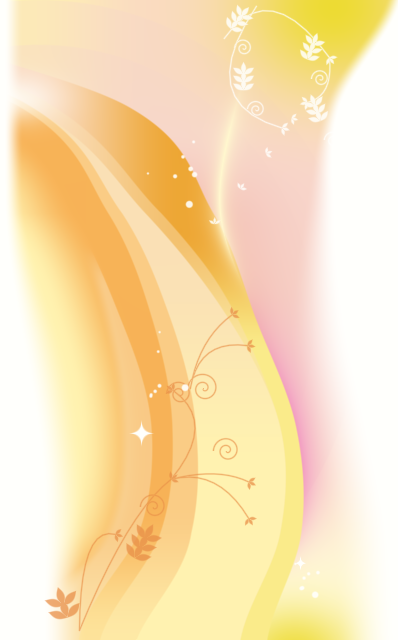
A Shadertoy shader for this background:

```glsl
const float ASPECT = .621, STEM = .0009;
const vec3 WHITE = vec3(1, 1, .99), LEMON = vec3(1, .95, .69), YELLOW = vec3(.93, .86, .2),
  PEACH = vec3(.98, .86, .76), BLUSH = vec3(.98, .85, .81), SALMON = vec3(.95, .73, .69),
  ROSE = vec3(.95, .61, .76), GOLD = vec3(.93, .65, .2), CREAM = vec3(.98, .88, .71),
  APRICOT = vec3(.98, .8, .52), ORANGE = vec3(.97, .7, .34), COPPER = vec3(.91, .56, .28);
// Edge positions at seven even heights, top to bottom
const float RIGHT[7] = float[](.621, .525, .518, .534, .57, .604, .615);
const float SPINE[7] = float[](.43, .368, .344, .4, .462, .47, .417);
const float RIBBON[7] = float[](-.26, .2, .333, .4, .462, .47, .417);
const float INNER[7] = float[](-.4, .045, .227, .358, .437, .437, .375);
const float CORE[7] = float[](-.4, .03, .169, .238, .269, .25, .156);

vec2 pos;
vec3 col;
float ink;

void paint(vec3 c, float amount) { col = mix(col, c, amount); }
float fade(float a, float b) { return smoothstep(a, b, pos.y); }

float inside(float d) {
  float px = 1. / iResolution.y;
  return 1. - smoothstep(-px, px, d);
}

float curve(float k[7], float t) {
  float s = clamp(t, 0., .9999) * 6., f = fract(s);
  int i = int(s);
  float a = k[max(i - 1, 0)], b = k[i], c = k[i + 1], d = k[min(i + 2, 6)];
  return b + .5 * f * (c - a + f * (2. * a - 5. * b + 4. * c - d + f * (3. * (b - c) + d - a)));
}

// Signed distance to an edge, negative on its left
float side(float k[7]) {
  float slope = (curve(k, pos.y + .002) - curve(k, pos.y - .002)) / .004;
  return (pos.x - curve(k, pos.y)) / sqrt(1. + slope * slope);
}

float blob(vec2 centre, vec2 radius) {
  vec2 q = (pos - centre) / radius;
  return exp(-dot(q, q));
}

float leaf(vec2 q, float size) {
  float y = clamp(q.y / size, 0., 1.);
  return length(vec2(q.x, q.y - y * size)) - .2 * size * sin(3.1416 * y);
}

mat2 turned(float a) { return mat2(cos(a), sin(a), -sin(a), cos(a)); }

// Leaf pairs along an axis, with one leaf at the tip
void sprig(vec2 base, float angle, float size, float pairs) {
  vec2 q = turned(angle) * ((pos - base) * vec2(1, -1));
  for (float i = 0.; i < pairs; i++) {
    ink = min(ink, min(leaf(q, size), leaf(turned(1.) * vec2(abs(q.x), q.y), size)));
    q.y -= size * .65;
  }
}

// Bent stem from ends.xy to a sprout at ends.zw
void stem(vec4 ends, vec2 bend) {
  vec2 last = ends.xy, way = ends.zw - bend;
  for (float t = .1; t < 1.05; t += .1) {
    vec2 next = mix(mix(ends.xy, bend, t), mix(bend, ends.zw, t), t), e = next - last, q = pos - last;
    ink = min(ink, length(q - e * clamp(dot(q, e) / dot(e, e), 0., 1.)) - STEM);
    last = next;
  }
  sprig(ends.zw, atan(way.x, -way.y), .012, 1.);
}

void curl(vec2 centre, float radius) {
  vec2 q = pos - centre;
  float r = length(q), coil = radius * (.75 - atan(q.y, q.x) / 12.5664);
  ink = min(ink, min(abs(r - coil), abs(r - coil + .5 * radius)) - STEM);
}

void dots(vec2 centre, vec2 spread) {
  for (float i = 1.; i < 8.; i++) {
    vec2 h = fract(sin(vec2(i * 12.99, i * 78.23) + centre * 91.7) * 437.58);
    paint(WHITE, .9 * inside(length(pos - centre - (h - .5) * spread) - .0015 - .005 * h.x * h.y));
  }
}

void star(vec2 centre, float size) {
  vec2 q = sqrt(abs(pos - centre) / size);
  paint(WHITE, 1. - smoothstep(.8, 1.05, q.x + q.y));
}

void mainImage(out vec4 fragColor, in vec2 fragCoord) {
  pos = fragCoord / iResolution.xy * vec2(ASPECT, 1);
  pos.y = 1. - pos.y;
  float spine = side(SPINE), inner = side(INNER), core = side(CORE), low = .75 * fade(.78, 1.);
  // Backdrop, arcs and rose shade
  col = mix(LEMON, mix(PEACH, BLUSH, fade(.1, .3)), smoothstep(.03, .24, pos.x));
  paint(mix(LEMON, WHITE, .5), fade(.55, .95));
  for (float r = .43; r < .55; r += .07)
    paint(BLUSH * .98, .3 * inside(length(pos - vec2(.06, .5)) - r));
  float shade = exp(-max(spine, 0.) / mix(.075, .026, fade(.35, .65)));
  paint(mix(SALMON, ROSE, fade(.42, .64)), shade * fade(.2, .36) * (1. - fade(.72, .92)));
  paint(YELLOW, blob(vec2(.52, .01), vec2(.14, .13)));
  paint(YELLOW, .9 * blob(vec2(.46, 1.02), vec2(.09, .07)));
  // Ribbon bands, outermost first
  vec3 gold = mix(PEACH, GOLD, smoothstep(.05, .29, pos.x));
  paint(mix(gold, mix(LEMON, YELLOW, .3), fade(.36, .56)), inside(side(RIBBON)));
  paint(CREAM, .45 * inside(inner - .018 + .018 * fade(.4, .65)));
  paint(mix(CREAM, LEMON, fade(.4, .75)), inside(inner));
  paint(mix(APRICOT, LEMON, low), inside(core - .055 * pos.y));
  paint(mix(ORANGE, LEMON, max(smoothstep(.04, .15, -core), low)), inside(core));
  float lens = core + .052 - .02 * fade(.4, .7), width = .035 * fade(.38, .7);
  paint(CREAM, .5 * inside(lens) * smoothstep(-width - .02, -width, lens) * fade(.38, .45));
  // Spine glow and white margins
  float glow = exp(-abs(spine) / .013) * fade(.1, .22) * (1. - fade(.34, .5));
  paint(mix(LEMON, WHITE, .4), glow);
  paint(WHITE, .75 * blob(vec2(.02, .155), vec2(.07, .035)));
  float left = pos.x - .006 - .06 * fade(.3, .8);
  paint(WHITE, 1. - smoothstep(0., mix(.03, .07, fade(.3, .6)), left));
  paint(WHITE, smoothstep(-mix(.018, .09, fade(.15, .6)), .006, side(RIGHT)));
  // Copper scrolls
  ink = 1.;
  sprig(vec2(.21, .872), .5, .026, 3.);
  sprig(vec2(.105, .965), -.3, .03, 2.);
  stem(vec4(.124, .985, .18, .835), vec2(.125, .82));
  stem(vec4(.124, .985, .267, .749), vec2(.2, .8));
  stem(vec4(.267, .749, .27, .61), vec2(.34, .66));
  for (float i = 0.; i < 2.; i++) {
    stem(vec4(.297, .607, .362 + .024 * i, .492 + .048 * i), vec2(.31, .53));
    stem(vec4(.267, .749, .388, .753 + .057 * i), vec2(.34, .73));
    curl(vec2(.28 + .038 * i, .615 - .008 * i), .02 + .005 * i);
    curl(vec2(.354 - .114 * i, .704 + .088 * i), .021);
  }
  paint(COPPER, .75 * inside(ink));
  // White scrolls
  ink = 1.;
  stem(vec4(.35, .06, .514, .09), vec2(.42, -.04));
  stem(vec4(.514, .09, .48, .16), vec2(.52, .15));
  stem(vec4(.4, .01, .44, .2), vec2(.3, .16));
  for (float i = 0.; i < 4.; i++) {
    vec2 c = vec2(.36 + .11 * mod(i, 2.) + .01 * i, .045 + .048 * i);
    sprig(c, .7 - .35 * i, .019, 3.);
    curl(c + vec2(.02, .03), .014);
    sprig(vec2(.335 + .04 * i, .35 - .055 * i), .6 * i, .01, 1.);
  }
  paint(WHITE, .85 * inside(ink));
  // Sparkles
  dots(vec2(.27, .265), vec2(.08, .12));
  dots(vec2(.26, .57), vec2(.07, .11));
  dots(vec2(.475, .91), vec2(.05, .06));
  star(vec2(.221, .677), .024);
  star(vec2(.469, .88), .013);
  fragColor = vec4(col, 1);
}
```
